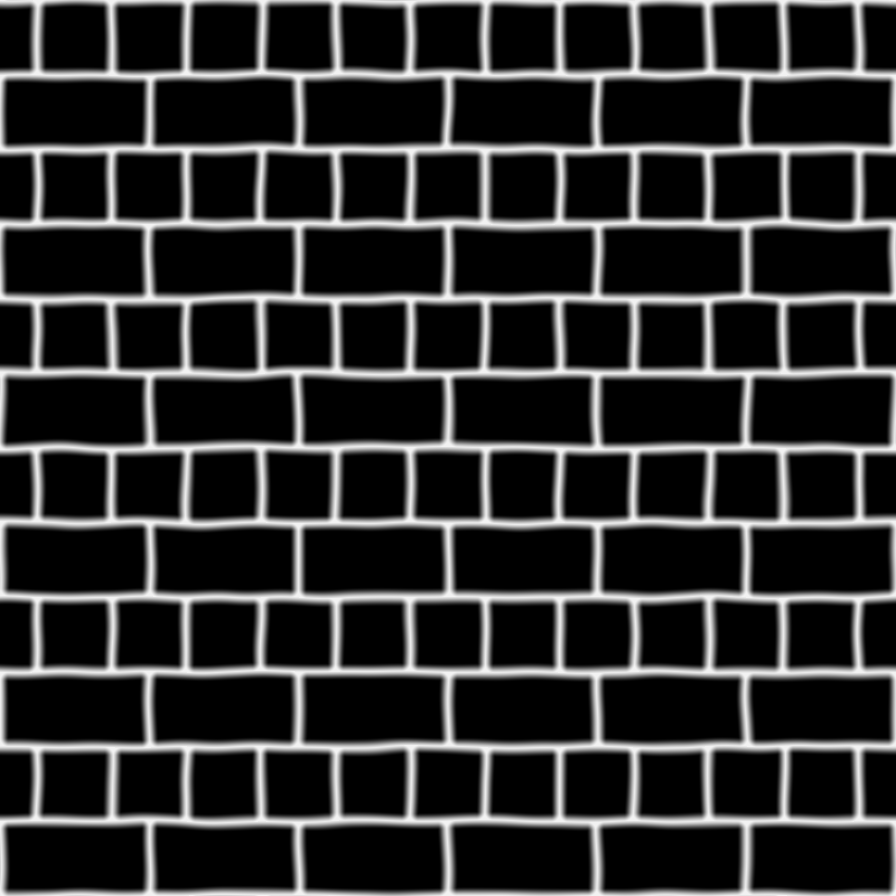
Reproduce this pattern procedurally as a Shadertoy shader.

```glsl
const float ROWS = 12.0;           // courses up the canvas, also headers across
const float WARP_PERIOD = 14.0;    // noise cells across the canvas
const float WARP_AMOUNT = 0.05;    // in course heights
const float CORNER_RADIUS = 0.12;  // in course heights
const vec2 JOINT_FADE = vec2(-0.015, 0.125);
const vec3 BRICK_COLOR = vec3(0.0);
const vec3 MORTAR_COLOR = vec3(0.95);

// Random unit gradient for a lattice point
vec2 hashGradient(vec2 cell, float seed) {
    vec3 q = fract(vec3(cell.xyx + seed) * vec3(0.1031, 0.1030, 0.0973));
    q += dot(q, q.yzx + 33.33);
    float angle = 6.28319 * fract((q.x + q.y) * q.z);
    return vec2(cos(angle), sin(angle));
}

float cornerInfluence(vec2 cell, vec2 corner, vec2 local, float period, float seed) {
    return dot(hashGradient(mod(cell + corner, period), seed), local - corner);
}

// Gradient noise that wraps after a whole number of cells
float wrappedNoise(vec2 p, float period, float seed) {
    vec2 cell = floor(p);
    vec2 f = p - cell;
    vec2 blend = f * f * f * (f * (f * 6.0 - 15.0) + 10.0);
    float a = cornerInfluence(cell, vec2(0, 0), f, period, seed);
    float b = cornerInfluence(cell, vec2(1, 0), f, period, seed);
    float c = cornerInfluence(cell, vec2(0, 1), f, period, seed);
    float d = cornerInfluence(cell, vec2(1, 1), f, period, seed);
    return mix(mix(a, b, blend.x), mix(c, d, blend.x), blend.y);
}

float roundedBox(vec2 p, vec2 halfSize, float radius) {
    vec2 q = abs(p) - halfSize + radius;
    return length(max(q, 0.0)) + min(max(q.x, q.y), 0.0) - radius;
}

// Depth inside the nearest brick, in course heights
float brickDepth(vec2 p, float radius) {
    float isHeader = mod(floor(p.y), 2.0);
    float brickLength = mix(2.0, 1.0, isHeader);
    float shift = 0.5 * isHeader;
    vec2 size = vec2(brickLength, 1.0);
    vec2 local = mod(p - vec2(shift, 0.0), size) - 0.5 * size;
    return -roundedBox(local, 0.5 * size, radius);
}

void mainImage(out vec4 fragColor, in vec2 fragCoord) {
    vec2 uv = fragCoord / iResolution.xy;

    // Hand-laid wobble of the joints
    vec2 noisePos = uv * WARP_PERIOD + 0.37;
    vec2 wobble = vec2(wrappedNoise(noisePos, WARP_PERIOD, 3.0),
                       wrappedNoise(noisePos, WARP_PERIOD, 41.0));
    vec2 p = uv * ROWS + WARP_AMOUNT * wobble;

    // Soft mortar between dark bricks
    float depth = brickDepth(p, CORNER_RADIUS);
    float mortar = 1.0 - smoothstep(JOINT_FADE.x, JOINT_FADE.y, depth);
    fragColor = vec4(mix(BRICK_COLOR, MORTAR_COLOR, mortar), 1.0);
}
```
